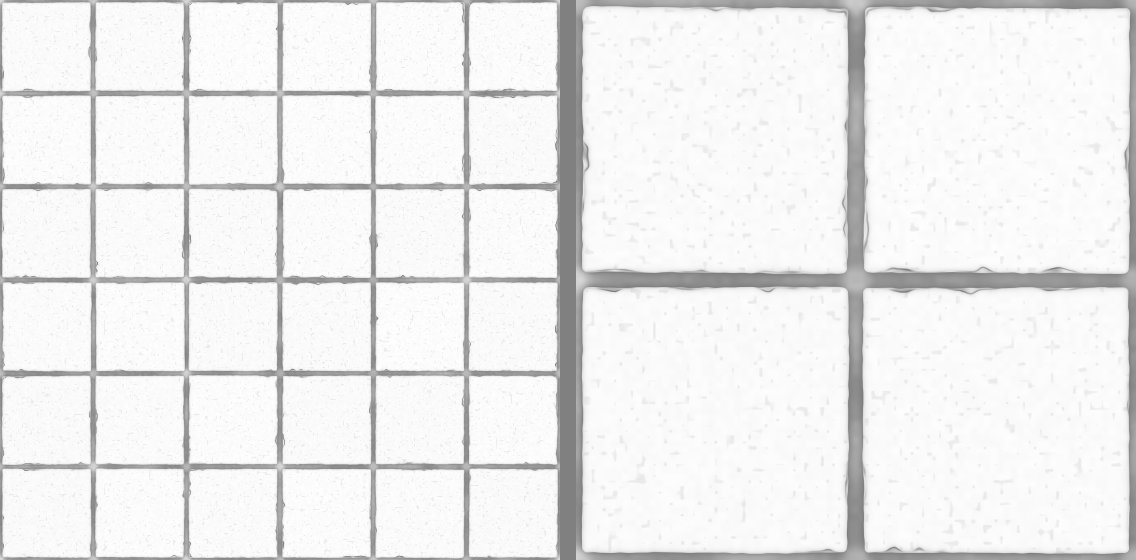
Left, the full canvas; right, a detail of the centre.
This texture is drawn by a Shadertoy shader. Its source:

```glsl
// Square white glazed tiles, six by six, with chipped rims and shaded grey grout.

const float TILES = 6.0;          // repeats across and down
const float HALF_TILE = 0.474;    // half side of a tile, in cells
const vec3 GLAZE = vec3(0.985);
const vec3 CHIPPED = vec3(0.80);
const vec3 GROUT = vec3(0.63);
const vec3 GROUT_CROSSING = vec3(0.77);
const vec3 GROUT_SHADOW = vec3(0.47);

float hash(vec2 p) {
    vec3 h = fract(vec3(p.xyx) * 0.1031);
    h += dot(h, h.yzx + 33.33);
    return fract((h.x + h.y) * h.z);
}

// Value noise on the unit square that wraps after a whole number of cells.
float wrapNoise(vec2 uv, float period, float seed) {
    vec2 p = uv * period;
    vec2 i = floor(p);
    vec2 f = p - i;
    f = f * f * (3.0 - 2.0 * f);
    vec2 a = mod(i, period) + seed;
    vec2 b = mod(i + 1.0, period) + seed;
    return mix(mix(hash(a), hash(vec2(b.x, a.y)), f.x),
               mix(hash(vec2(a.x, b.y)), hash(b), f.x), f.y);
}

float roundedBox(vec2 p, vec2 halfSize, float radius) {
    vec2 q = abs(p) - halfSize + radius;
    return length(max(q, 0.0)) + min(max(q.x, q.y), 0.0) - radius;
}

// Signed distance to one tile, slightly shifted, turned and wavy.
float tileDistance(vec2 p, vec2 id, vec2 uv) {
    vec2 shift = vec2(hash(id + 3.0), hash(id + 17.0)) - 0.5;
    float turn = (hash(id + 31.0) - 0.5) * 0.012;
    p += shift * 0.007 + turn * vec2(-p.y, p.x);
    float wave = wrapNoise(uv, 48.0, 5.0) - 0.5;
    float grain = wrapNoise(uv, 192.0, 9.0) - 0.5;
    return roundedBox(p, vec2(HALF_TILE), 0.018) + wave * 0.006 + grain * 0.004;
}

// How far the rim is broken away, in scattered ragged patches.
float chipDepth(vec2 uv) {
    float patches = smoothstep(0.52, 0.85, wrapNoise(uv, 42.0, 61.0));
    float ragged = wrapNoise(uv, 132.0, 83.0);
    return patches * (0.005 + 0.021 * ragged * ragged);
}

// Grout: pale crossings, dark contact lines and a mottled middle.
vec3 groutColor(vec2 p, float d, vec2 uv) {
    vec2 toLine = 0.5 - abs(p);
    float crossing = 1.0 - smoothstep(0.015, 0.075, max(toLine.x, toLine.y));
    float mottle = wrapNoise(uv, 30.0, 101.0) - 0.5;
    float grain = wrapNoise(uv, 220.0, 131.0) - 0.5;
    vec3 color = mix(GROUT, GROUT_CROSSING, crossing);
    color += mottle * 0.16 + grain * 0.05;
    float contact = exp(-max(d, 0.0) * 95.0) * (1.0 - 0.6 * crossing);
    float strength = 0.55 + 0.45 * wrapNoise(uv, 18.0, 151.0);
    return mix(color, GROUT_SHADOW, contact * strength);
}

// Glaze: tiny tint per tile, fine grain, sparse specks and a softened rim.
vec3 glazeColor(float d, vec2 id, vec2 uv) {
    float grain = wrapNoise(uv, 256.0, 181.0) - 0.5;
    float speck = smoothstep(0.76, 0.96, wrapNoise(uv, 300.0, 211.0));
    float rim = exp(min(d, 0.0) * 130.0);
    float tint = (hash(id + 47.0) - 0.5) * 0.008;
    return GLAZE + tint + grain * 0.018 - speck * 0.06 - rim * 0.13;
}

void mainImage(out vec4 fragColor, in vec2 fragCoord) {
    vec2 uv = fragCoord / iResolution.xy;
    vec2 cell = uv * TILES;
    vec2 id = floor(cell);
    vec2 p = cell - id - 0.5;
    float blur = 0.75 * TILES / min(iResolution.x, iResolution.y);

    float body = tileDistance(p, id, uv);
    float chip = chipDepth(uv);
    float face = body + chip;

    // Layers: grout, broken rim, glazed face.
    vec3 color = groutColor(p, body, uv);
    float broken = wrapNoise(uv, 160.0, 241.0) - 0.5;
    color = mix(color, CHIPPED + broken * 0.25, smoothstep(blur, -blur, body));
    color = mix(color, glazeColor(face, id, uv), smoothstep(blur, -blur, face));

    // Thin dark outline around the deeper chips.
    float outline = 1.0 - smoothstep(0.0, 0.003 + blur, abs(face - 0.002));
    color -= outline * smoothstep(0.004, 0.016, chip) * 0.22;

    fragColor = vec4(clamp(color, 0.0, 1.0), 1.0);
}
```
